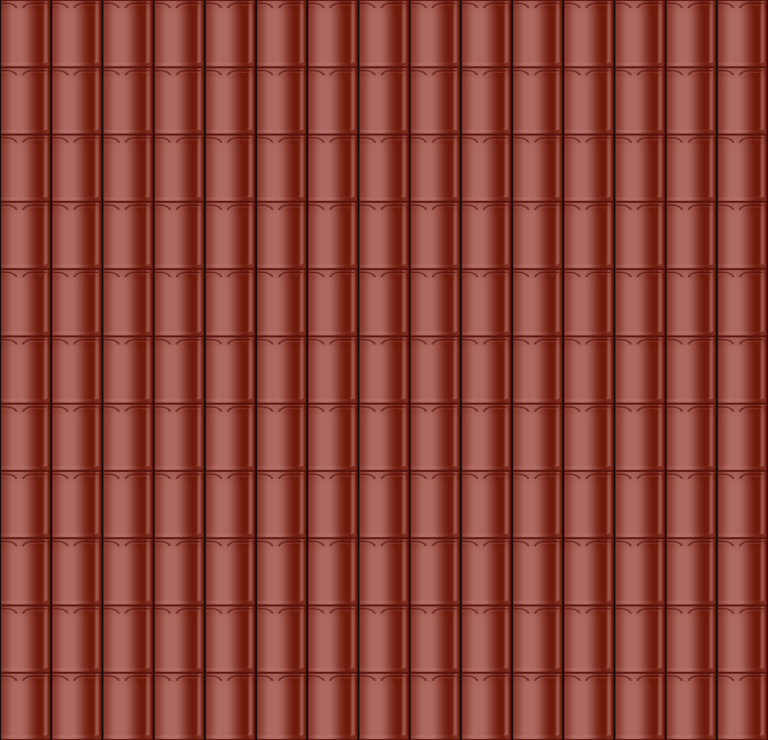
Reproduce this texture procedurally as a Shadertoy shader.

```glsl
const vec2 GRID = vec2(15.0, 11.0);
const vec3 CLAY_DARK = vec3(0.43, 0.10, 0.04);
const vec3 CLAY_LIGHT = vec3(0.68, 0.41, 0.38);
const vec3 GROOVE = vec3(0.34, 0.07, 0.05);
const vec3 GAP = vec3(0.07, 0.05, 0.05);

// Soft-edged stroke: 1 on the line, 0 away from it
float stroke(float dist, float halfWidth, float soft) {
    return 1.0 - smoothstep(halfWidth - soft, halfWidth + soft, abs(dist));
}

// Smooth hump of unit height
float hump(float x, float centre, float radius) {
    return 1.0 - smoothstep(0.0, radius, abs(x - centre));
}

// Distance to a level rim that bends down into a quarter ellipse
float rimDistance(vec2 v, vec2 radius) {
    return (length(vec2(max(v.x, 0.0), v.y) / radius) - 1.0) * radius.y;
}

// Brightness across the rounded pan and the narrow side rib
float profile(float x) {
    float pan = mix(0.42, 1.0, smoothstep(0.03, 0.28, x));
    pan *= 1.0 - smoothstep(0.40, 0.79, x);
    return pan + 0.78 * hump(x, 0.895, 0.075);
}

// Embossed rim: x is the dark groove, y the light ridge beneath it
vec2 emboss(vec2 v, vec2 radius, float soft) {
    float d = rimDistance(v, radius);
    float visible = smoothstep(0.0, 0.025, v.y);
    return visible * vec2(stroke(d, 0.011, soft), stroke(d + 0.035, 0.012, soft));
}

vec3 tileColor(vec2 p, float height, float soft) {
    float x = p.x;
    float top = height - p.y;

    // Curved body, slightly shaded under the overlapping row
    float tone = profile(x);
    tone -= 0.16 * (1.0 - smoothstep(0.0, 0.28, top));

    // Rounded lower lip and the foot of the rib
    tone += 0.16 * hump(p.y, 0.065, 0.045);
    float foot = length((p - vec2(0.86, 0.055)) / vec2(0.12, 0.075));
    tone = mix(tone, 0.05, 0.75 * (1.0 - smoothstep(0.5, 1.0, foot)));
    tone += 0.35 * hump(length((p - vec2(0.87, 0.10)) / vec2(1.6, 1.0)), 0.0, 0.04);
    vec3 color = mix(CLAY_DARK, CLAY_LIGHT, clamp(tone, 0.0, 1.05));

    // Paired scallops below the upper edge
    vec2 radius = vec2(0.19, 0.105);
    vec2 left = emboss(vec2(x - 0.13, 0.17 - top), radius, soft);
    vec2 right = emboss(vec2(0.64 - x, 0.17 - top), radius, soft);
    left *= 1.0 - smoothstep(0.34, 0.38, x);
    right *= smoothstep(0.40, 0.44, x) * (1.0 - smoothstep(0.88, 0.94, x));
    vec2 scallop = max(left, right);
    color = mix(color, CLAY_LIGHT, 0.22 * scallop.y);
    color = mix(color, GROOVE, 0.72 * scallop.x);

    // Horizontal overlap with its thin lit edge
    float rowEdge = min(p.y, top);
    color = mix(color, CLAY_LIGHT, 0.22 * stroke(top - 0.035, 0.008, soft));
    color = mix(color, GROOVE, 0.95 * stroke(rowEdge, 0.018, soft));

    // Vertical joint: red shoulder around a black gap
    float columnEdge = min(x, 1.0 - x);
    color = mix(color, GROOVE, 0.65 * stroke(columnEdge, 0.030, soft));
    return mix(color, GAP, stroke(columnEdge, 0.016, 0.7 * soft));
}

void mainImage(out vec4 fragColor, in vec2 fragCoord) {
    vec2 cell = fract(fragCoord / iResolution.xy * GRID);
    vec2 tileSize = iResolution.xy / GRID;
    float height = tileSize.y / tileSize.x;
    float soft = 0.75 / tileSize.x;
    fragColor = vec4(tileColor(cell * vec2(1.0, height), height, soft), 1.0);
}
```
